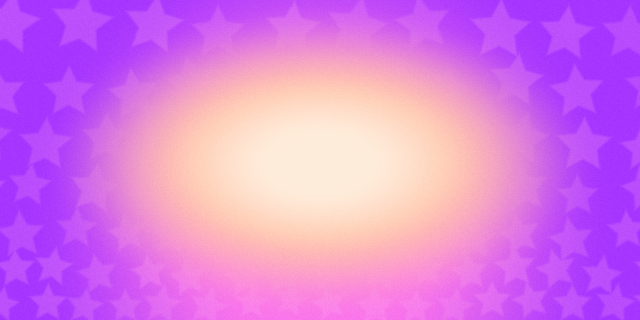
This background is drawn by a Shadertoy shader. Its source:

```glsl
// Draws a warm oval glow on violet, ringed by faint tilted stars and fine grain.

// Lengths are in canvas heights.
const vec3 VIOLET = vec3(0.65, 0.21, 1.00);
const vec3 PINK   = vec3(0.98, 0.46, 0.92);
const vec3 PEACH  = vec3(1.00, 0.77, 0.67);
const vec3 CREAM  = vec3(0.996, 0.925, 0.855);
const vec3 STAR_TINT = vec3(1.00, 0.64, 0.95);

const float GLOW_HEIGHT  = 0.49;
const float GLOW_STRETCH = 1.75;
const float PINK_HEIGHT  = 0.30;

const int   STAR_ROWS     = 7;
const float STAR_OPACITY  = 0.25;
const float STAR_SOFTNESS = 0.006;
const float STAR_INNER    = 0.50;
const vec2  STAR_RADIUS   = vec2(0.093, 0.058); // top row, bottom row
const vec2  STAR_SPACING  = vec2(0.215, 0.128); // top row, bottom row
const float STAR_JITTER   = 0.25;
const float STAR_TILT     = 0.5;

const float GRAIN_SCALE  = 384.0;
const float GRAIN_AMOUNT = 0.025;
const float PI = 3.14159;

float hash(vec2 p) {
    return fract(sin(dot(p, vec2(127.1, 311.7))) * 43758.5453);
}

// Distance to the sides of an upright five-pointed star.
float starDistance(vec2 p, float radius) {
    float sector = 0.4 * PI;
    float angle = mod(atan(p.x, p.y), sector) - 0.5 * sector;
    vec2 folded = length(p) * vec2(cos(angle), abs(sin(angle)));
    vec2 inner = vec2(STAR_INNER * radius, 0.0);
    vec2 tip = radius * vec2(cos(0.5 * sector), sin(0.5 * sector));
    vec2 side = normalize(tip - inner);
    return dot(folded - inner, vec2(side.y, -side.x));
}

// Coverage of staggered star rows that shrink toward the bottom.
float starField(vec2 p) {
    float coverage = 0.0;
    for (int i = 0; i < STAR_ROWS; i++) {
        float row = float(i);
        float t = row / float(STAR_ROWS - 1);
        float rowHeight = 0.92 - 1.2 * t + 0.33 * t * t;
        float spacing = mix(STAR_SPACING.x, STAR_SPACING.y, t);
        float phase = fract(0.25 + 0.8 * row);
        float nearest = floor(p.x / spacing - phase + 0.5);

        for (int k = -1; k <= 1; k++) {
            vec2 id = vec2(nearest + float(k), row);
            vec2 jitter = vec2(hash(id), hash(id + 17.3)) - 0.5;
            vec2 center = vec2((id.x + phase) * spacing, rowHeight)
                        + jitter * STAR_JITTER * spacing;
            float tilt = (hash(id + 41.9) - 0.5) * STAR_TILT;
            float c = cos(tilt), s = sin(tilt);
            vec2 local = mat2(c, s, -s, c) * (p - center);
            float radius = mix(STAR_RADIUS.x, STAR_RADIUS.y, t)
                         * mix(0.88, 1.1, hash(id + 73.1));
            float d = starDistance(local, radius);
            float star = 1.0 - smoothstep(-STAR_SOFTNESS, STAR_SOFTNESS, d);
            coverage = max(coverage, star * mix(0.75, 1.0, hash(id + 9.7)));
        }
    }
    return coverage;
}

void mainImage(out vec4 fragColor, in vec2 fragCoord) {
    vec2 p = fragCoord / iResolution.y;
    float middle = 0.5 * iResolution.x / iResolution.y;

    // Violet field with a pink pool low in the middle
    float pool = length(p - vec2(middle, PINK_HEIGHT));
    vec3 color = mix(VIOLET, PINK, 1.0 - smoothstep(0.30, 0.95, pool));

    // Stars, fading into the glow
    vec2 fromGlow = p - vec2(middle, GLOW_HEIGHT);
    float oval = length(fromGlow / vec2(GLOW_STRETCH, 1.0));
    float starFade = smoothstep(0.30, 0.48, oval);
    color = mix(color, STAR_TINT, STAR_OPACITY * starFade * starField(p));

    // Peach halo and cream core
    color = mix(color, PEACH, 1.0 - smoothstep(0.20, 0.50, oval));
    color = mix(color, CREAM, 1.0 - smoothstep(0.08, 0.30, oval));

    // Fine grain, weaker in the core
    float grain = hash(floor(p * GRAIN_SCALE)) - 0.5;
    color += grain * GRAIN_AMOUNT * smoothstep(0.05, 0.30, oval);

    fragColor = vec4(clamp(color, 0.0, 1.0), 1.0);
}
```
